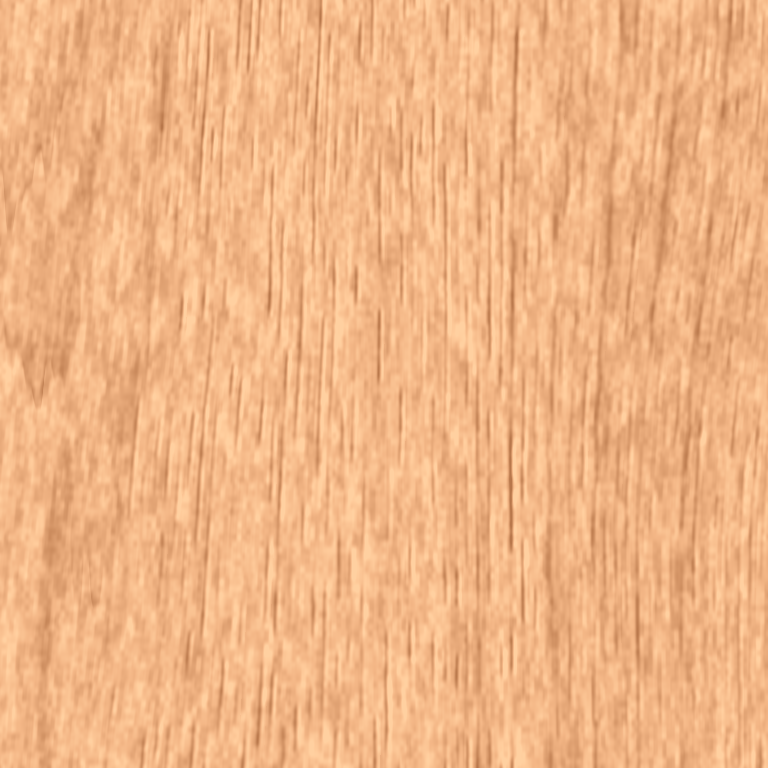
Write a WebGL 2 fragment shader that draws this texture.

```glsl
#version 300 es
precision highp float;
// Pale oak board: upright fibres, short dark pores and nested growth arcs.
// All parts add to one tone along a bent grain coordinate,
// and a three-colour ramp turns that tone into wood.

#define BASE_TONE 0.721
#define FIBRE_COLUMNS 98.0
#define FIBRE_DEPTH 0.11
#define FINE_COLUMNS 176.0
#define FINE_DEPTH 0.10
#define PORE_COLUMNS 68.0
#define PORE_DEPTH 0.16
#define PORE_GLINT 0.085
#define RING_DEPTH 0.12
#define ARC_DEPTH 0.13
#define MOTTLE_DEPTH 0.075
#define BAND_DEPTH 0.05

uniform vec2 u_resolution;
out vec4 fragColor;

float hash(vec2 p) {
    vec3 q = fract(vec3(p.xyx) * 0.1031);
    q += dot(q, q.yzx + 33.33);
    return fract((q.x + q.y) * q.z);
}

float noise(vec2 p) {
    vec2 cell = floor(p);
    vec2 f = fract(p);
    f = f * f * (3.0 - 2.0 * f);
    float low = mix(hash(cell), hash(cell + vec2(1.0, 0.0)), f.x);
    float high = mix(hash(cell + vec2(0.0, 1.0)), hash(cell + 1.0), f.x);
    return mix(low, high, f.y);
}

float bell(float d, float width) {
    return exp(-d * d / (width * width));
}

// Noise along one column; every column starts at its own height
float columnNoise(float column, float y) {
    float v = y + 10.0 * hash(vec2(column, 5.0));
    float row = floor(v);
    float here = hash(vec2(column, row + 60.0));
    float next = hash(vec2(column, row + 61.0));
    return mix(here, next, smoothstep(0.15, 0.85, v - row));
}

// Side-by-side fibres with narrow seams between columns
float fibres(float x, float y) {
    float column = floor(x);
    float seam = smoothstep(0.2, 0.8, x - column);
    return mix(columnNoise(column, y), columnNoise(column + 1.0, y), seam) - 0.5;
}

// Horizontal position along the board with the lean of the grain removed
float grainCoord(vec2 uv) {
    float leftLean = 0.09 * (uv.y - 0.5) * smoothstep(0.6, 0.1, uv.x);
    float rightLean = 0.065 * smoothstep(0.25, 1.05, uv.y) * smoothstep(0.62, 0.95, uv.x);
    float wobble = 0.005 * (noise(uv * vec2(6.0, 5.0)) - 0.5);
    return uv.x - leftLean - rightLean + wobble;
}

// Broken dark lines, each with a light edge beside it
float pores(float g, float y) {
    float x = g * PORE_COLUMNS;
    float column = floor(x);
    float d = x - column - 0.4 + 0.22 * (hash(vec2(column, 7.0)) - 0.5);
    d += 0.1 * (columnNoise(column + 300.0, y * 22.0) - 0.5);
    float density = noise(vec2(g * 12.0, y * 3.0 + 3.0)) - 0.5;
    float region = smoothstep(0.06, 0.26, g) * (1.0 - 0.4 * smoothstep(0.64, 0.76, g));
    float dash = columnNoise(column, y * 19.0);
    float depth = 0.55 + 0.7 * columnNoise(column + 150.0, y * 4.0);
    float strength = depth * region * smoothstep(0.38, 0.9, dash + 0.3 * density);
    return strength * (PORE_GLINT * bell(d - 0.33, 0.16) - PORE_DEPTH * bell(d, 0.155));
}

// Long wandering ring lines on the right side
float rings(float g, float y) {
    float sum = 0.0;
    for (int i = 0; i < 6; i++) {
        float n = float(i);
        float jitter = 0.022 * (hash(vec2(n, 3.0)) - 0.5);
        float d = g - 0.62 - 0.052 * n - jitter;
        d += 0.003 * (noise(vec2(n * 5.0, y * 24.0)) - 0.5);
        float dash = smoothstep(0.2, 0.75, columnNoise(n + 40.0, y * 17.0));
        sum += (0.25 + 0.75 * dash) * bell(d, 0.0032) + 0.12 * bell(d - 0.007, 0.011);
    }
    return sum;
}

// Nested arcs on the left, feathered along the fibres
float arcs(vec2 uv) {
    vec2 p = uv + 0.012 * (vec2(noise(uv * 9.0), noise(uv * 9.0 + 40.0)) - 0.5);
    p.y += 0.09 * fibres(uv.x * 80.0, uv.y * 9.0);
    float sum = 0.0;
    for (int i = 0; i < 3; i++) {
        float n = float(i);
        vec2 q = p - vec2(0.022 + 0.025 * n * n, 0.74 - 0.25 * n);
        float spread = 0.19 - 0.035 * n;
        float field = q.x * q.x / (spread * spread) - q.y;
        float d = field / length(vec2(2.0 * q.x / (spread * spread), 1.0));
        float fade = 0.014 + 0.05 * bell(q.x, 0.025);
        float band = smoothstep(0.008, -0.004, d) * exp(min(d, 0.0) / fade);
        float openSide = 1.0 - smoothstep(0.14, 0.22, q.y) * step(q.x, 0.0) * step(1.5, n);
        float wear = 0.5 + 0.6 * noise(vec2(n * 20.0, uv.y * 7.0));
        sum += band * openSide * wear;
    }
    // Stem that drops from the lowest arc
    float stem = p.x - 0.055 - 0.15 * p.y * p.y;
    return sum + 0.8 * bell(stem, 0.013) * smoothstep(0.41, 0.34, p.y);
}

vec3 woodColour(float tone) {
    vec3 dark = vec3(0.80, 0.55, 0.37);
    vec3 middle = vec3(0.955, 0.715, 0.525);
    vec3 light = vec3(1.0, 0.80, 0.61);
    vec3 shade = mix(dark, middle, clamp((tone - 0.55) / 0.165, -0.5, 1.0));
    return mix(shade, light, clamp((tone - 0.715) / 0.085, 0.0, 1.2));
}

void main() {
    vec2 uv = gl_FragCoord.xy / u_resolution;
    float g = grainCoord(uv);
    float tone = BASE_TONE + pores(g, uv.y);
    tone += FIBRE_DEPTH * fibres(g * FIBRE_COLUMNS, uv.y * 20.0);
    tone += FINE_DEPTH * fibres(g * FINE_COLUMNS + 400.0, uv.y * 50.0);
    tone += MOTTLE_DEPTH * (noise(uv * vec2(170.0, 120.0)) - 0.5);
    tone += BAND_DEPTH * (noise(vec2(g * 18.0, uv.y * 1.5)) - 0.5);
    tone -= RING_DEPTH * rings(g, uv.y) + ARC_DEPTH * min(arcs(uv), 1.2);
    fragColor = vec4(woodColour(tone), 1.0);
}
```
